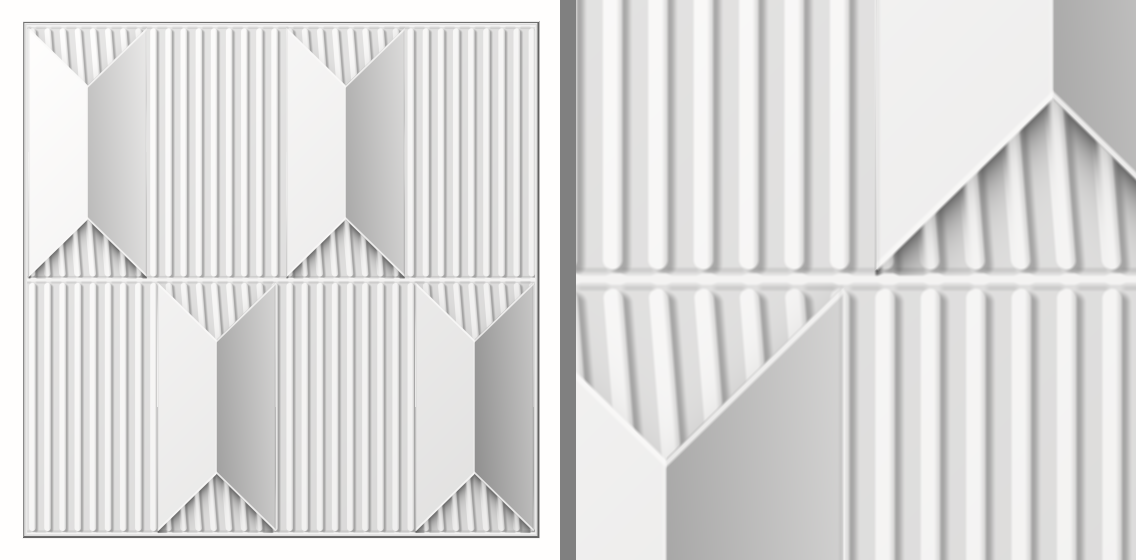
Left: the whole. Right: its middle third, enlarged.
Write a three.js fragment shader that draws this pattern.

```glsl
// White relief wall panel: a 4 by 2 checker of faceted prisms and vertical ribs.
// Each cell is shaded from distance functions as if lit from the upper left,
// with a slow falloff of light towards the lower right.
varying vec2 vUv;

const vec2 CENTER = vec2(0.502, 0.5005);
const float PANEL_HALF = 0.4605;
const vec2 CELL = vec2(0.2303, 0.4545);
const float PRISM_HALF = 0.1055;    // half width of a prism
const float APEX = 0.1200;          // half length of its ridge
const float CUT_SLOPE = 0.975;      // slope of its notched ends
const float RIB_PITCH = 0.02703;
const float RIB_PHASE = 0.0018;
const float RIB_RADIUS = 0.0058;
const float RIB_END = 0.2215;       // half length of a rib
const float RIB_LEAN = 0.08;        // lean of the ribs inside the notches
const float BAR_HALF = 0.0034;      // bar between the two rows
const float MARGIN = 0.0070;        // flat rim beside the ribs
const vec2 SHADOW_SHIFT = vec2(0.0043, -0.0026);
const float SOFT = 0.0012;          // edge smoothing
const float GROOVE = 0.895;
const float RIB_TOP = 0.985;
const float RIB_SHADE = 0.67;
const float NOTCH_SHADE = 0.38;
const float OUTLINE = 0.38;
const vec2 LIT_FACE = vec2(1.0, 0.875);      // at upper left, at lower right
const vec2 RIDGE_SHADE = vec2(0.80, 0.53);   // shaded face at its ridge
const vec2 SIDE_SHADE = vec2(0.94, 0.73);    // shaded face at its side
const vec2 RIB_LIGHT = vec2(1.015, 0.945);
const vec3 TINT = vec3(1.0, 0.997, 0.994);

float inside(float d) {
  return 1.0 - smoothstep(-SOFT, SOFT, d);
}

float band(float d, float center, float halfWidth) {
  return inside(abs(d - center) - halfWidth);
}

// Signed distance to the end cut of a prism
float cutDistance(vec2 q) {
  float d = abs(q.y) - APEX - CUT_SLOPE * abs(q.x);
  return d / length(vec2(1.0, CUT_SLOPE));
}

// Signed offset from the nearest rib axis
float ribOffset(float x) {
  return (fract((x - RIB_PHASE) / RIB_PITCH) - 0.5) * RIB_PITCH;
}

// Signed distance to a round-ended rib
float ribDistance(float x, float y) {
  float beyond = max(abs(y) - RIB_END + RIB_RADIUS, 0.0);
  return length(vec2(x, beyond)) - RIB_RADIUS;
}

float ribTone(float x, float y) {
  float offset = ribOffset(x);
  float d = ribDistance(offset, y);
  float shadow = ribDistance(ribOffset(x - SHADOW_SHIFT.x), y - SHADOW_SHIFT.y);
  float tone = mix(GROOVE, RIB_SHADE, 1.0 - smoothstep(-0.0030, 0.0024, shadow));
  float top = mix(RIB_TOP, 0.87, smoothstep(0.25, 1.0, offset / RIB_RADIUS));
  return mix(tone, top, inside(d));
}

float prismTone(vec2 q, float cut, float dusk) {
  float across = clamp(q.x / PRISM_HALF, 0.0, 1.0);
  float lit = mix(LIT_FACE.x, LIT_FACE.y, dusk);
  float ridge = mix(RIDGE_SHADE.x, RIDGE_SHADE.y, dusk);
  float shaded = mix(ridge, mix(SIDE_SHADE.x, SIDE_SHADE.y, dusk), across);
  float tone = mix(lit, shaded, smoothstep(-SOFT, SOFT, q.x));
  // Bright ridge and cut edges
  tone = mix(tone, 0.96, 0.6 * band(q.x, -0.0010, 0.0010));
  tone = mix(tone, 0.98, 0.8 * band(cut, -0.0018, 0.0016));
  // Thin lips along the outer sides
  return tone - 0.04 * band(abs(q.x), PRISM_HALF - 0.0015, 0.0010);
}

void main() {
  vec2 p = vUv - CENTER;
  vec2 id = clamp(floor(p / CELL) + vec2(2.0, 1.0), vec2(0.0), vec2(3.0, 1.0));
  vec2 q = p - (id - vec2(1.5, 0.5)) * CELL;
  float hasPrism = mod(id.x + id.y, 2.0);
  float dusk = clamp(0.5 + (p.x - p.y) / (4.0 * PANEL_HALF), 0.0, 1.0);

  // Ribs, leaning within the notches
  float cut = cutDistance(q);
  float side = abs(q.x) - PRISM_HALF;
  float notch = hasPrism * inside(side);
  float lean = RIB_LEAN * sign(q.y) * max(RIB_END - abs(q.y), 0.0);
  float x = p.x - notch * lean;
  float tone = ribTone(x, q.y) * mix(RIB_LIGHT.x, RIB_LIGHT.y, dusk);

  // Prism shadow: deep in the lower notch, faint in the upper one
  float depth = exp(-max(cut, 0.0) / 0.012) * notch;
  float groove = smoothstep(0.002, 0.007, abs(ribOffset(x - 0.002)));
  float strength = q.y < 0.0 ? 0.25 + 0.70 * groove : 0.08;
  tone = mix(tone, NOTCH_SHADE, depth * strength);

  // Scalloped bar between rows and the flat rim
  float bar = CELL.y * 0.5 - abs(q.y) - BAR_HALF;
  float rim = min(bar + 0.0012 * groove, PANEL_HALF - MARGIN - abs(p.x));
  tone -= 0.07 * groove * band(bar, 0.0020, 0.0014);
  tone = mix(tone, 0.955, inside(rim));

  // Prism over the ribs
  float prism = max(max(cut, side), abs(q.y) - RIB_END);
  tone = mix(tone, prismTone(q, cut, dusk), hasPrism * inside(prism));

  // Panel outline, heavier on the right and bottom, on a white ground
  vec2 reach = abs(p) - PANEL_HALF;
  float edge = max(reach.x, reach.y);
  float heavy = step(0.0, p.x - p.y);
  float weight = mix(0.0009, 0.0018, heavy);
  tone = mix(tone, 0.82, band(edge, -0.0045, 0.0012) * 0.7);
  tone = mix(tone, 1.0, inside(-edge));
  tone = mix(tone, OUTLINE, band(edge, -0.0010, weight));

  gl_FragColor = vec4(clamp(tone, 0.0, 1.0) * TINT, 1.0);
}
```
